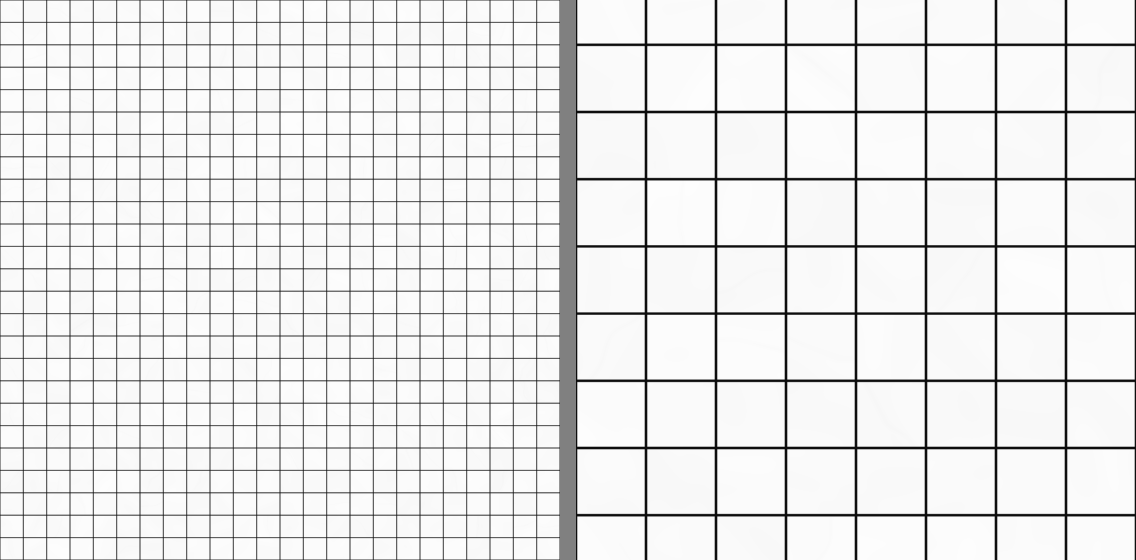
Left, the full canvas; right, a detail of the centre.
Write a WebGL 1 fragment shader that draws this pattern.

```glsl
precision highp float;

uniform vec2 u_resolution;

const vec2 TILE_COUNT = vec2(24.0, 25.0);
const float LINE_WIDTH = 0.00147;
const float FILTER_PIXELS = 1.26;
const vec3 TILE_COLOR = vec3(0.982);
const vec3 LINE_COLOR = vec3(0.05);

float hash(vec2 p) {
  return fract(sin(dot(p, vec2(127.1, 311.7))) * 43758.5453);
}

float valueNoise(vec2 p) {
  vec2 i = floor(p);
  vec2 f = fract(p);
  f = f * f * (3.0 - 2.0 * f);
  float low = mix(hash(i), hash(i + vec2(1.0, 0.0)), f.x);
  float high = mix(hash(i + vec2(0.0, 1.0)), hash(i + vec2(1.0, 1.0)), f.x);
  return mix(low, high, f.y);
}

vec2 rotate(vec2 p, float angle) {
  float c = cos(angle);
  float s = sin(angle);
  return vec2(c * p.x - s * p.y, s * p.x + c * p.y);
}

// Box-filtered coverage of a line, given the distance to its centre
float lineCoverage(float dist, float width, float blur) {
  return clamp((0.5 * (width + blur) - dist) / blur, 0.0, min(1.0, width / blur));
}

// Faint cloudy stone, with its own tone, direction and vein in each tile
float stoneShade(vec2 local, vec2 id) {
  float tone = hash(id + 3.7) - 0.5;
  vec2 p = rotate(local - 0.5, 6.2832 * hash(id + 11.3));
  vec2 offset = 40.0 * vec2(hash(id + 17.1), hash(id + 29.9));
  float cloud = valueNoise(p * vec2(1.2, 2.6) + offset) - 0.5;
  float bend = 0.25 * (valueNoise(p * 2.0 + offset + 7.0) - 0.5);
  float vein = 1.0 - smoothstep(0.0, 0.06, abs(p.y + bend));
  float veined = step(0.8, hash(id + 41.3));
  return 0.013 * tone + 0.010 * cloud - 0.006 * vein * veined;
}

void main() {
  vec2 uv = gl_FragCoord.xy / u_resolution;
  vec2 grid = uv * TILE_COUNT;
  vec2 id = mod(floor(grid), TILE_COUNT);
  vec2 local = fract(grid);

  vec3 color = TILE_COLOR + stoneShade(local, id);

  // Thin joints centred on the tile borders
  vec2 dist = min(local, 1.0 - local) / TILE_COUNT;
  vec2 blur = FILTER_PIXELS / u_resolution;
  float vertical = lineCoverage(dist.x, LINE_WIDTH, blur.x);
  float horizontal = lineCoverage(dist.y, LINE_WIDTH, blur.y);
  float joint = 1.0 - (1.0 - vertical) * (1.0 - horizontal);

  gl_FragColor = vec4(mix(color, LINE_COLOR, joint), 1.0);
}
```
